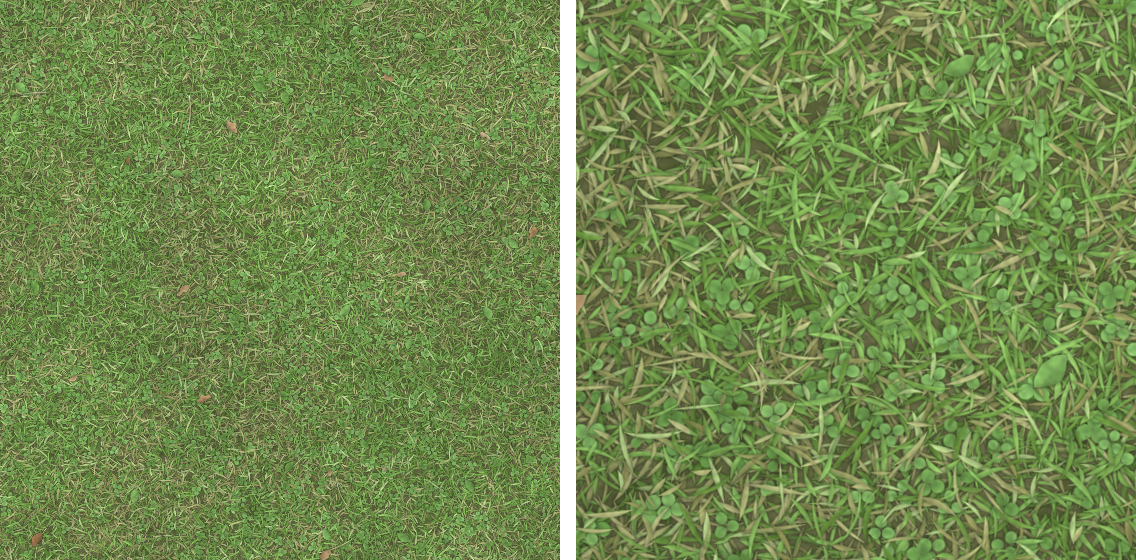
Left: the whole. Right: its middle third, enlarged.
A three.js fragment shader for this texture:

```glsl
// Mown lawn seen from above: tangled blades, dry straw, clover and a few fallen leaves.
varying vec2 vUv;

vec4 hash4(vec2 p) {
  vec4 q = fract(p.xyxy * vec4(0.1031, 0.1030, 0.0973, 0.1099));
  q += dot(q, q.wzxy + 33.33);
  return fract((q.xxyz + q.yzzw) * q.zywx);
}

float noise(vec2 p) {
  vec2 i = floor(p), f = fract(p);
  f = f * f * (3.0 - 2.0 * f);
  return mix(mix(hash4(i).x, hash4(i + vec2(1.0, 0.0)).x, f.x),
             mix(hash4(i + vec2(0.0, 1.0)).x, hash4(i + 1.0).x, f.x), f.y);
}

float fbm(vec2 p) {
  return 0.5 * noise(p) + 0.3 * noise(p * 2.1 + 17.0) + 0.2 * noise(p * 4.3 + 41.0);
}

vec2 rotate(vec2 p, float a) {
  float c = cos(a), s = sin(a);
  return vec2(c * p.x + s * p.y, c * p.y - s * p.x);
}

// Coverage of a shape from its distance, softened by a fixed width on the canvas
float cover(float d, float cells) {
  float soft = 0.0008 * cells;
  return 1.0 - smoothstep(-soft, soft, d);
}

// Pointed, bent strip along x
float stripDistance(vec2 p, float halfLength, float halfWidth, float bend) {
  float t = p.x / halfLength;
  p.y += bend * halfLength * t * t;
  return max(abs(p.y) - halfWidth * (1.0 - t * t), abs(p.x) - halfLength);
}

vec3 bladeColor(vec4 r, float dryness) {
  vec3 green = mix(vec3(0.34, 0.48, 0.19), vec3(0.51, 0.69, 0.36), r.w);
  vec3 straw = mix(vec3(0.48, 0.48, 0.28), vec3(0.68, 0.68, 0.48), r.w);
  vec3 pale = vec3(0.63, 0.72, 0.48);
  vec3 col = mix(green, straw, step(r.z, dryness));
  return mix(col, pale, step(0.91, r.z));
}

// One layer of grass, each blade casting a soft shadow on what lies below
vec3 addBlades(vec3 col, vec2 uv, float cells, float seed, float light, float dryness) {
  vec2 g = uv * cells + seed * 7.31;
  for (int j = -1; j <= 1; j++)
  for (int i = -1; i <= 1; i++) {
    vec2 id = floor(g) + vec2(float(i), float(j));
    vec4 r = hash4(id + seed * 13.0);
    vec4 s = hash4(id + seed * 29.0 + 71.0);
    vec2 p = rotate(g - id - r.xy, r.z * 6.2832);
    float halfLength = mix(0.35, 0.98, r.w * r.w);
    float d = stripDistance(p, halfLength, mix(0.045, 0.10, s.y), 0.5 * (s.x - 0.5));
    col *= 1.0 - 0.15 * (1.0 - smoothstep(0.0, 0.10, d));
    float shade = light * (1.0 + 1.2 * p.y + 0.10 * p.x / halfLength);
    col = mix(col, bladeColor(s, dryness) * shade, cover(d, cells));
  }
  return col;
}

// Three round leaflets on each plant
vec3 addClover(vec3 col, vec2 uv, float cells, float seed, float density) {
  vec2 g = uv * cells + seed;
  for (int j = -1; j <= 1; j++)
  for (int i = -1; i <= 1; i++) {
    vec2 id = floor(g) + vec2(float(i), float(j));
    vec4 r = hash4(id + seed * 17.0);
    vec4 s = hash4(id + seed * 5.0 + 133.0);
    vec2 p = rotate(g - id - r.xy, r.z * 6.2832);
    float sector = 2.0944;
    float a = mod(atan(p.y, p.x), sector) - 0.5 * sector;
    vec2 q = length(p) * vec2(cos(a), sin(a)) - vec2(0.20, 0.0);
    float d = length(q * vec2(1.0, 1.1)) - mix(0.13, 0.19, s.x);
    float present = step(r.w, density);
    col *= 1.0 - 0.22 * present * (1.0 - smoothstep(0.0, 0.14, d));
    vec3 leaf = mix(vec3(0.38, 0.56, 0.27), vec3(0.51, 0.71, 0.40), s.y);
    leaf *= 0.95 + 0.6 * q.x + 0.9 * abs(q.y);
    col = mix(col, leaf, present * cover(d, cells));
  }
  return col;
}

// Sparse single leaves or stalks with uneven edges, tinted between two colours
vec3 addLeaves(vec3 col, vec2 uv, float cells, float seed, float density,
               vec2 size, float ragged, vec3 dark, vec3 bright) {
  vec2 g = uv * cells + seed;
  for (int j = -1; j <= 1; j++)
  for (int i = -1; i <= 1; i++) {
    vec2 id = floor(g) + vec2(float(i), float(j));
    vec4 r = hash4(id + seed * 19.0);
    vec4 s = hash4(id + seed * 3.0 + 57.0);
    vec2 p = rotate(g - id - r.xy, r.z * 6.2832);
    vec2 leafSize = size * mix(0.65, 1.15, s.x);
    float d = stripDistance(p, leafSize.x, leafSize.y, 0.6 * (s.y - 0.5));
    d += ragged * (noise(uv * 150.0) - 0.5);
    float present = step(r.w, density);
    col *= 1.0 - 0.25 * present * (1.0 - smoothstep(0.0, 0.003 * cells, d));
    vec3 leaf = mix(dark, bright, s.z) * (0.94 + 0.17 * p.y / leafSize.y);
    leaf *= 0.9 + 0.2 * noise(uv * 220.0);
    col = mix(col, leaf, present * cover(d, cells));
  }
  return col;
}

void main() {
  vec2 uv = vUv;
  float dryness = mix(0.10, 0.50, smoothstep(0.3, 0.7, fbm(uv * 9.0 + 3.0)));
  float lush = smoothstep(0.35, 0.65, fbm(uv * 7.0 + 60.0));

  // Soil and thatch
  vec3 col = mix(vec3(0.25, 0.28, 0.14), vec3(0.46, 0.44, 0.32), fbm(uv * 90.0));

  // Grass from the dark bottom to the lit top, with clover in between
  for (int k = 0; k < 12; k++) {
    float h = float(k) / 11.0;
    float cells = 48.0 + 14.0 * fract(float(k) * 0.618);
    col = addBlades(col, uv, cells, float(k) + 1.0, mix(0.86, 1.12, h), dryness);
    if (k == 7) col = addClover(col, uv, 38.0, 5.0, 0.15 + 0.45 * lush);
    if (k == 9) col = addClover(col, uv, 43.0, 9.0, 0.08 + 0.40 * lush);
  }

  // Broad weeds, long dry stalks and fallen leaves
  col = addLeaves(col, uv, 15.0, 4.0, 0.16, vec2(0.19, 0.10), 0.03,
                  vec3(0.40, 0.59, 0.27), vec3(0.51, 0.71, 0.38));
  col = addLeaves(col, uv, 9.0, 11.0, 0.14, vec2(0.33, 0.010), 0.0,
                  vec3(0.58, 0.57, 0.40), vec3(0.74, 0.71, 0.56));
  col = addLeaves(col, uv, 9.0, 23.0, 0.22, vec2(0.12, 0.055), 0.07,
                  vec3(0.64, 0.45, 0.30), vec3(0.77, 0.67, 0.54));

  // Hazy daylight, broad light variation and fine grain
  col = mix(vec3(0.46, 0.57, 0.32), col, 0.88);
  col *= 0.91 + 0.24 * fbm(uv * 6.0 + 25.0);
  col *= 0.92 + 0.16 * noise(uv * 380.0);
  gl_FragColor = vec4(col, 1.0);
}
```
